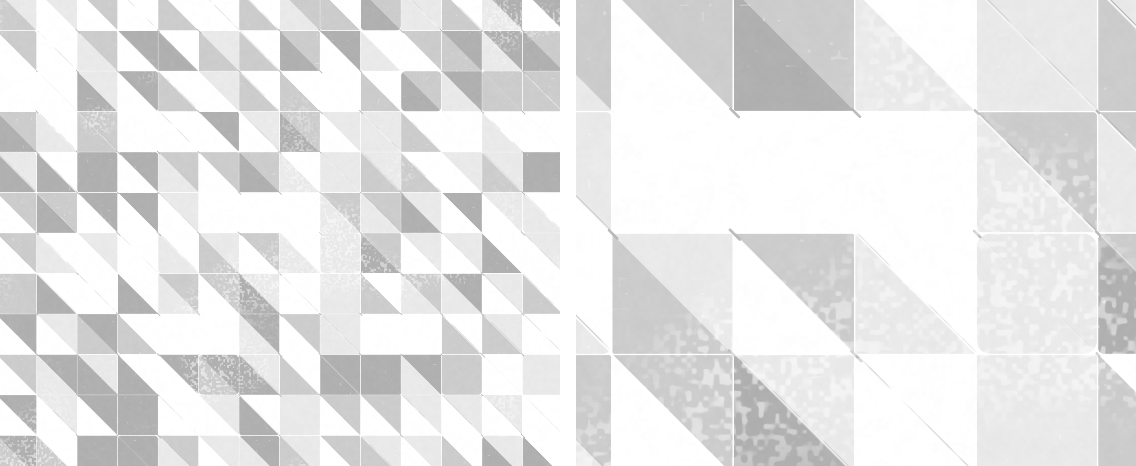
Left, the full canvas; right, a detail of the centre.
Reproduce this pattern procedurally as a WebGL 2 fragment shader.

```glsl
#version 300 es
precision highp float;

uniform vec2 u_resolution;
out vec4 outColor;

const float ROWS = 11.51;              // cells over the canvas height
const vec2 GRID_SHIFT = vec2(0.095, 0.245);
const vec3 WHITE = vec3(1.0);
const vec3 PALE = vec3(0.915);
const vec3 SILVER = vec3(0.8);
const vec3 SLATE = vec3(0.69);

float hash(vec2 p, float seed) {
  vec3 q = fract(vec3(p.xyx + seed * 17.3) * vec3(0.1031, 0.1030, 0.0973));
  q += dot(q, q.yzx + 33.33);
  return fract((q.x + q.y) * q.z);
}

float valueNoise(vec2 p, float seed) {
  vec2 i = floor(p);
  vec2 f = fract(p);
  f = f * f * (3.0 - 2.0 * f);
  float low = mix(hash(i, seed), hash(i + vec2(1, 0), seed), f.x);
  float high = mix(hash(i + vec2(0, 1), seed), hash(i + vec2(1, 1), seed), f.x);
  return mix(low, high, f.y);
}

float roundBox(vec2 p, float halfSize, float radius) {
  vec2 d = abs(p) - halfSize + radius;
  return length(max(d, 0.0)) + min(max(d.x, d.y), 0.0) - radius;
}

float segment(vec2 p, vec2 a, vec2 b) {
  vec2 ab = b - a;
  return length(p - a - ab * clamp(dot(p - a, ab) / dot(ab, ab), 0.0, 1.0));
}

float fill(float d, float pixel) {
  return 1.0 - smoothstep(-0.5 * pixel, 0.5 * pixel, d);
}

// Hairline that fades instead of vanishing below one pixel
float hairline(float d, float width, float pixel) {
  float drawn = max(width, pixel);
  return fill(abs(d) - 0.5 * drawn, pixel) * width / drawn;
}

vec3 pickTone(float h) {
  if (h < 0.41) return WHITE;
  if (h < 0.61) return PALE;
  return h < 0.84 ? SILVER : SLATE;
}

// One square cut from its top left to its bottom right corner
vec3 tile(vec2 cell, vec2 local, float pixel) {
  float cut = (local.x + local.y - 1.0) * 0.70711;
  cut += (hash(cell, 3.0) - 0.5) * 0.016;
  vec3 lower = pickTone(hash(cell, 1.0));
  vec3 upper = pickTone(hash(cell, 2.0));
  vec3 color = mix(upper, lower, fill(cut, pixel));

  // Pale slit and broken dark hairline along the cut
  float strength = smoothstep(0.35, 0.9, hash(cell, 4.0));
  float broken = smoothstep(0.2, 0.6, valueNoise((cell + local) * 6.0, 5.0));
  color = mix(color, WHITE, 0.8 * strength * hairline(cut, 0.016, pixel));
  color = mix(color, SLATE, 0.8 * strength * broken * hairline(cut - 0.014, 0.01, pixel));

  // Slightly rounded tile with a thin pale seam
  float radius = mix(0.015, 0.11, pow(hash(cell, 6.0), 8.0));
  float edge = roundBox(local - 0.5, 0.494, radius);
  return mix(WHITE, color, fill(edge, pixel));
}

// Overshoot of the cut where four tiles meet
float cornerTick(vec2 p, float pixel) {
  vec2 node = round(p);
  float reach = 0.06 * hash(node, 7.0);
  vec2 end = vec2(reach + 0.01, -reach - 0.01);
  float d = segment(p - node, -0.5 * end, end);
  return fill(d - 0.011, pixel) * step(0.3, hash(node, 8.0));
}

// Rubbed patches made of fine flecks, plus scattered specks
float wear(vec2 p) {
  float patches = smoothstep(0.66, 0.95, valueNoise(p * 0.8, 9.0));
  float flecks = smoothstep(0.45, 0.8, valueNoise(p * 22.0, 10.0));
  float specks = smoothstep(0.93, 1.0, valueNoise(p * 16.0, 11.0));
  return clamp(patches * flecks * 0.5 + specks * 0.3, 0.0, 1.0);
}

void main() {
  float pixel = ROWS / u_resolution.y;
  vec2 p = gl_FragCoord.xy * pixel + GRID_SHIFT;

  vec3 color = tile(floor(p), fract(p), pixel);
  color = mix(color, SLATE, 0.85 * cornerTick(p, pixel));
  color = mix(color, WHITE, wear(p));

  // Soft paper grain
  float grain = valueNoise(p * 30.0, 12.0) + valueNoise(p * 9.0, 13.0) - 1.0;
  outColor = vec4(clamp(color + 0.012 * grain, 0.0, 1.0), 1.0);
}
```
